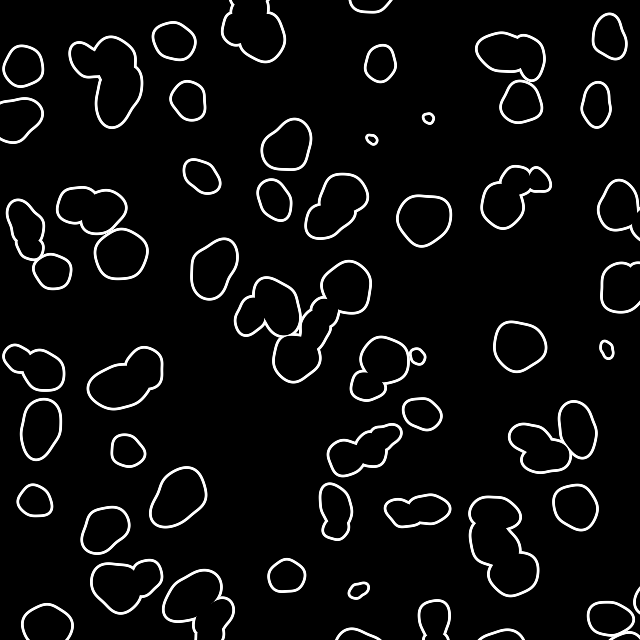
Write a WebGL 2 fragment shader that draws this pattern.

```glsl
#version 300 es
precision highp float;
// Thin white outlines of scattered, lumpy cells on black.
// Each square of a jittered grid may hold a cell of one to three rounded lobes;
// the lobes are joined by taking the nearest distance, and its zero line is inked.

uniform vec2 u_resolution;
out vec4 fragColor;

const float GRID = 8.0;
const float TAU = 6.2831853;

vec4 hash4(vec2 square, float seed) {
  vec4 q = fract(vec4(square + 17.0, seed + 5.0, seed + square.x + 41.0)
               * vec4(0.1031, 0.1030, 0.0973, 0.1099));
  q += dot(q, q.wzxy + 33.33);
  return fract((q.xxyz + q.yzzw) * q.zywx);
}

// Distance to a wobbly ellipse; the slope of log(radius) keeps the line width even.
float lobeDistance(vec2 p, float radius, vec4 rnd) {
  float angle = atan(p.y, p.x) + rnd.x * TAU;
  float stretch = mix(0.05, 0.46, rnd.y);
  float phase3 = 3.0 * angle + rnd.z * TAU;
  float phase5 = 5.0 * angle + rnd.w * TAU;
  float oval = 1.0 - stretch * cos(2.0 * angle);
  float taper = 0.09 * rnd.w;
  float edge = radius * inversesqrt(oval)
             * exp(taper * cos(phase3) + 0.025 * cos(phase5));
  float slope = -stretch * sin(2.0 * angle) / oval
              - 3.0 * taper * sin(phase3) - 0.125 * sin(phase5);
  return (length(p) - edge) * inversesqrt(1.0 + slope * slope);
}

// One cell: a main lobe, often a second one, seldom a small third.
float cellDistance(vec2 p, vec2 square) {
  vec4 kind = hash4(square, 1.0);
  if (kind.x > 0.83) return 1.0;

  vec4 place = hash4(square, 9.0);
  p -= (square + 0.5 + 0.68 * (place.xy - 0.5)) / GRID;

  bool tiny = kind.y < 0.17;
  float radius = tiny ? mix(0.007, 0.014, place.z) : mix(0.025, 0.041, place.z);
  int lobes = tiny || kind.z > 0.42 ? 1 : (kind.z < 0.09 ? 3 : 2);

  float d = 1.0;
  float heading = place.w * TAU;
  for (int i = 0; i < lobes; i++) {
    vec4 rnd = hash4(square, 20.0 + 7.0 * float(i));
    d = min(d, lobeDistance(p, radius, rnd));
    // Step to the next lobe, which is smaller and overlaps this one.
    p -= radius * mix(1.1, 1.4, rnd.z) * vec2(cos(heading), sin(heading));
    radius *= mix(0.65, 0.9, rnd.x);
    heading += 2.0 * (rnd.w - 0.5);
  }
  return d;
}

void main() {
  vec2 uv = gl_FragCoord.xy / u_resolution.y;
  vec2 home = floor(uv * GRID);

  float d = 1.0;
  for (int y = -1; y <= 1; y++)
    for (int x = -1; x <= 1; x++)
      d = min(d, cellDistance(uv, home + vec2(x, y)));

  float halfPixel = 0.5 / u_resolution.y;
  float halfWidth = 0.0022;
  float ink = 1.0 - smoothstep(halfWidth - halfPixel, halfWidth + halfPixel, abs(d));
  fragColor = vec4(vec3(ink), 1.0);
}
```
